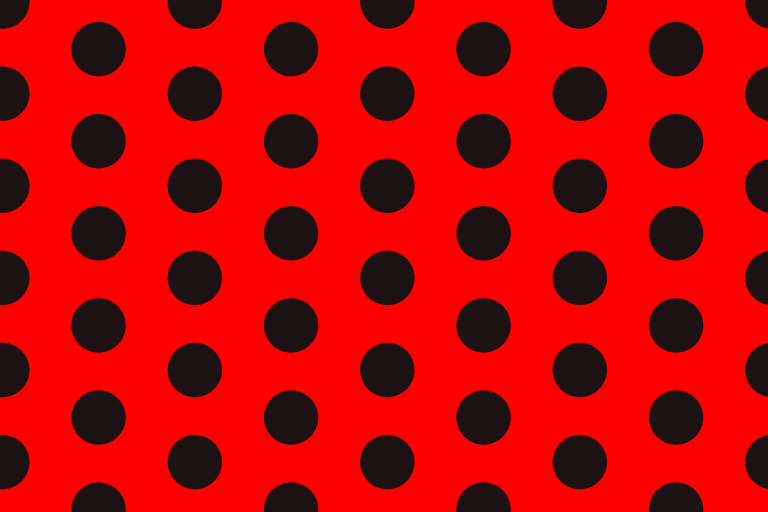
A WebGL 2 fragment shader for this pattern:

```glsl
#version 300 es
precision highp float;
// Polka dots: dark discs on flat red, in evenly spaced columns.
// Each pixel finds its nearest column and row, with odd columns shifted
// by almost half a row, then shades by the distance to that disc.

uniform vec2 u_resolution;
out vec4 outColor;

// Lengths are fractions of the canvas width
#define SPACING vec2(0.12533, 0.11992)
#define FIRST_DOT vec2(0.0030, 0.0650)
#define DOT_RADIUS 0.0354
#define ODD_SHIFT 0.484
#define RED vec3(1.0, 0.0, 0.0)
#define DARK vec3(0.108, 0.070, 0.074)

// Signed distance to the nearest dot of the staggered lattice
float dotDistance(vec2 p) {
    vec2 cell = (p - FIRST_DOT) / SPACING;
    float column = floor(cell.x + 0.5);
    cell.y -= ODD_SHIFT * mod(column, 2.0);
    vec2 offset = (fract(cell + 0.5) - 0.5) * SPACING;
    return length(offset) - DOT_RADIUS;
}

void main() {
    float pixel = 1.0 / u_resolution.x;
    vec2 p = gl_FragCoord.xy * pixel;

    // One-pixel soft edge
    float coverage = clamp(0.5 - dotDistance(p) / pixel, 0.0, 1.0);
    outColor = vec4(mix(RED, DARK, coverage), 1.0);
}
```
